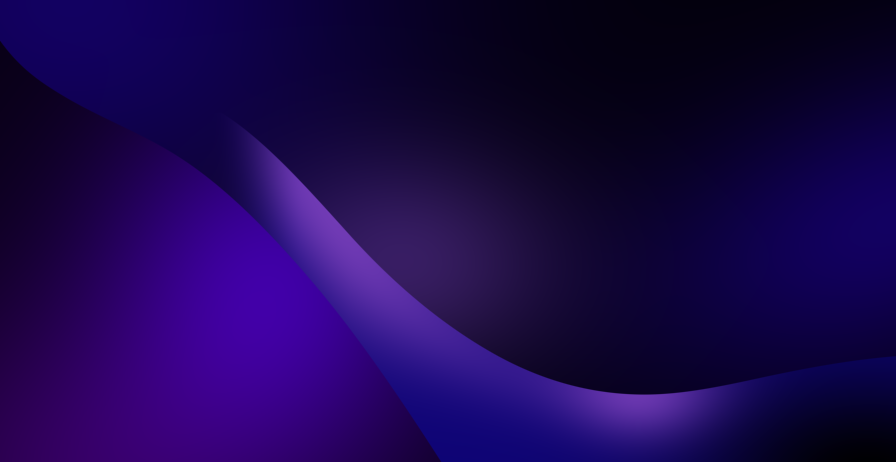
Reproduce this background procedurally as a WebGL 1 fragment shader.

```glsl
precision highp float;
// Dark violet backdrop: a glowing ribbon sweeping between soft blue lights and a front sheet.

uniform vec2 u_resolution;

#define NIGHT       vec3(0.010, 0.000, 0.040)
#define DEEP_BLUE   vec3(0.062, 0.002, 0.340)
#define HAZE        vec3(0.200, 0.115, 0.300)
#define RIBBON_BLUE vec3(0.055, 0.015, 0.460)
#define RIM_LILAC   vec3(0.460, 0.240, 0.720)
#define SHEET_DARK  vec3(0.030, 0.000, 0.080)
#define VIOLET      vec3(0.200, 0.000, 0.540)
#define PLUM        vec3(0.160, 0.000, 0.260)
#define RIM_WIDTH   0.095

// Soft elliptical light, 1 at its centre
float glow(vec2 offset, vec2 radius) {
  vec2 q = offset / radius;
  return exp(-dot(q, q));
}

// Cubic Hermite span between knots holding (x, height, slope)
float span(vec3 a, vec3 b, float x) {
  float w = b.x - a.x;
  float t = clamp((x - a.x) / w, 0.0, 1.0);
  float s = 1.0 - t;
  return s * s * ((1.0 + 2.0 * t) * a.y + t * w * a.z)
       + t * t * ((1.0 + 2.0 * s) * b.y - s * w * b.z);
}

// Upper edge of the front sheet
float sheetEdge(float x) {
  vec3 a = vec3(0.0, 0.912, -2.7);
  vec3 b = vec3(0.065, 0.799, -1.2);
  vec3 c = vec3(0.195, 0.666, -1.2);
  vec3 d = vec3(0.352, 0.382, -2.3);
  vec3 e = vec3(0.53, -0.115, -3.1);
  if (x < b.x) return span(a, b, x);
  if (x < c.x) return span(b, c, x);
  if (x < d.x) return span(c, d, x);
  return span(d, e, x);
}

// Upper edge of the ribbon
float ribbonEdge(float x) {
  vec3 a = vec3(0.247, 0.756, -1.2);
  vec3 b = vec3(0.39, 0.492, -2.15);
  vec3 c = vec3(0.547, 0.239, -1.12);
  vec3 d = vec3(0.716, 0.146, -0.02);
  vec3 e = vec3(0.846, 0.181, 0.42);
  vec3 f = vec3(1.0, 0.229, 0.15);
  if (x < b.x) return span(a, b, x);
  if (x < c.x) return span(b, c, x);
  if (x < d.x) return span(c, d, x);
  if (x < e.x) return span(d, e, x);
  return span(e, f, x);
}

// Turns a vertical gap under a curve into a distance across it
float across(float gap, float rise, float aspect) {
  float slope = rise / aspect;
  return gap / sqrt(1.0 + slope * slope);
}

vec3 backdrop(vec2 p) {
  vec2 right = p - vec2(1.0, 0.52);
  right.x -= 0.35 * right.y;
  float blue = glow(p - vec2(0.08, 1.0), vec2(0.36, 0.55))
             + glow(right, vec2(0.27, 0.36));
  float haze = glow(p - vec2(0.45, 0.43), vec2(0.17, 0.24));
  return NIGHT + DEEP_BLUE * blue + HAZE * haze;
}

vec3 ribbon(vec2 p, float depth) {
  float shade = 1.0 - glow(p - vec2(0.97, -0.03), vec2(0.2, 0.22));
  float upper = glow(vec2(p.x - 0.36, 0.0), vec2(0.13, 1.0));
  float lower = glow(vec2(p.x - 0.715, 0.0), vec2(0.09, 1.0));
  float between = 0.28 * glow(vec2(p.x - 0.53, 0.0), vec2(0.13, 1.0));
  float width = RIM_WIDTH * (1.0 + 0.4 * upper);
  float rim = exp(-depth * depth / (width * width));
  float strength = min(0.9 * upper + 0.85 * lower + between, 1.0);
  return mix(RIBBON_BLUE * shade, RIM_LILAC, rim * strength);
}

vec3 sheet(vec2 p) {
  float violet = glow(p - vec2(0.31, 0.4), vec2(0.2, 0.42));
  float plum = glow(p - vec2(0.1, -0.05), vec2(0.25, 0.4));
  return SHEET_DARK + VIOLET * violet + PLUM * plum;
}

void main() {
  vec2 p = gl_FragCoord.xy / u_resolution;
  float aspect = u_resolution.x / u_resolution.y;
  float soft = 0.8 / u_resolution.y;
  float h = 0.002;

  // Signed distances, positive below each edge
  float ribbonRise = (ribbonEdge(p.x + h) - ribbonEdge(p.x - h)) / (2.0 * h);
  float sheetRise = (sheetEdge(p.x + h) - sheetEdge(p.x - h)) / (2.0 * h);
  float ribbonDepth = across(ribbonEdge(p.x) - p.y, ribbonRise, aspect);
  float sheetDepth = across(sheetEdge(p.x) - p.y, sheetRise, aspect);

  // Layers from back to front; the ribbon fades in at its upper end
  float fade = smoothstep(0.235, 0.34, p.x);
  vec3 color = backdrop(p);
  color = mix(color, ribbon(p, max(ribbonDepth, 0.0)), fade * smoothstep(-soft, soft, ribbonDepth));
  color = mix(color, sheet(p), smoothstep(-soft, soft, sheetDepth));
  gl_FragColor = vec4(color, 1.0);
}
```
